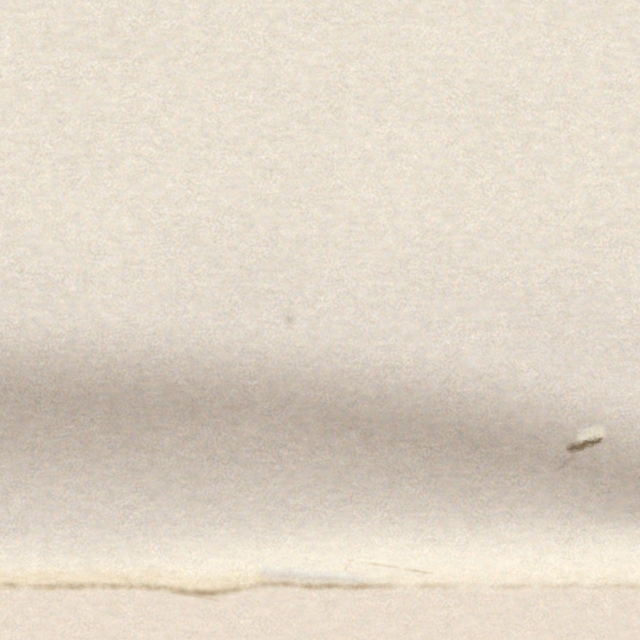
Give the GLSL for this texture, as a WebGL 1 fragment shader.

```glsl
precision highp float;

uniform vec2 u_resolution;

vec2 gradientAt(vec2 cell) {
  vec3 p = fract(vec3(cell.xyx) * vec3(0.1031, 0.1030, 0.0973));
  p += dot(p, p.yzx + 33.33);
  float angle = 6.2832 * fract((p.x + p.y) * p.z);
  return vec2(cos(angle), sin(angle));
}

float gradientNoise(vec2 p) {
  vec2 cell = floor(p);
  vec2 f = fract(p);
  vec2 w = f * f * f * (f * (f * 6.0 - 15.0) + 10.0);
  float a = dot(gradientAt(cell), f);
  float b = dot(gradientAt(cell + vec2(1.0, 0.0)), f - vec2(1.0, 0.0));
  float c = dot(gradientAt(cell + vec2(0.0, 1.0)), f - vec2(0.0, 1.0));
  float d = dot(gradientAt(cell + vec2(1.0, 1.0)), f - vec2(1.0, 1.0));
  return mix(mix(a, b, w.x), mix(c, d, w.x), w.y);
}

// Each octave is turned to hide the lattice
float fractalNoise(vec2 p) {
  float sum = 0.0;
  float gain = 0.5;
  for (int i = 0; i < 4; i++) {
    sum += gain * gradientNoise(p);
    p = mat2(1.6, 1.2, -1.2, 1.6) * p + vec2(17.3, 9.1);
    gain *= 0.65;
  }
  return sum;
}

float segmentDistance(vec2 p, vec2 a, vec2 b) {
  vec2 ab = b - a;
  return length(p - a - ab * clamp(dot(p - a, ab) / dot(ab, ab), 0.0, 1.0));
}

float stroke(vec2 p, vec2 a, vec2 b, float radius, float blur) {
  return 1.0 - smoothstep(radius - blur, radius + blur, segmentDistance(p, a, b));
}

float bump(float x, float center, float width) {
  float d = (x - center) / width;
  return exp(-d * d);
}

// Soft sloping shadow: dark ridge fading evenly below
float foldShadow(vec2 p, float wobble) {
  float ridge = 0.385 - 0.045 * p.x - 0.085 * p.x * p.x * p.x + wobble;
  float above = 1.0 - smoothstep(-0.02, 0.14, p.y - ridge);
  float below = clamp((p.y - 0.14) / (ridge - 0.14), 0.0, 1.0);
  return above * mix(below, smoothstep(0.0, 1.0, below), 0.4);
}

float creaseHeight(float x) {
  return 0.084 - 0.010 * bump(x, 0.32, 0.06) + 0.004 * bump(x, 0.43, 0.05)
       + 0.004 * fractalNoise(vec2(x * 18.0, 3.7));
}

vec3 paperGrain(vec2 p) {
  float fine = gradientNoise(mat2(0.8, 0.6, -0.6, 0.8) * p * 215.0);
  float clumps = fractalNoise(p * vec2(48.0, 62.0) + 31.0);
  float threads = gradientNoise(p * vec2(32.0, 150.0) + 11.0);
  float warmth = gradientNoise(mat2(0.9, -0.4, 0.4, 0.9) * p * 95.0 + 57.0);
  float tint = gradientNoise(p.yx * 85.0 + 83.0);
  float flecks = gradientNoise(mat2(0.5, 0.87, -0.87, 0.5) * p * 130.0 + 19.0);
  float patches = 1.0 + 1.2 * gradientNoise(p * 22.0);
  float specks = smoothstep(0.25, 0.60, flecks) - smoothstep(0.25, 0.60, -flecks);
  return vec3(0.048 * fine * patches + 0.060 * clumps + 0.024 * threads + 0.032 * specks)
       + vec3(0.026, 0.0, -0.036) * warmth + vec3(0.018, -0.014, 0.014) * tint;
}

void main() {
  vec2 p = gl_FragCoord.xy / u_resolution;
  float blur = max(0.0032, 0.8 / u_resolution.y);
  float drift = fractalNoise(p * vec2(4.0, 8.0));
  float fray = fractalNoise(p * vec2(40.0, 60.0));

  // Paper and its shaded fold
  vec3 color = mix(vec3(0.885, 0.845, 0.798), vec3(0.914, 0.877, 0.820),
                   smoothstep(0.42, 0.72, p.y + 0.06 * drift));
  color = mix(color, vec3(0.722, 0.670, 0.620), foldShadow(p, 0.020 * drift));
  color += 0.025 * drift;

  // Lit lip above the crease
  float crease = creaseHeight(p.x);
  float lipTop = 0.130 + 0.026 * smoothstep(0.15, 0.6, p.x) + 0.020 * drift;
  float lip = 1.0 - smoothstep(lipTop - 0.045, lipTop + 0.055, p.y);
  color = mix(color, vec3(0.975, 0.938, 0.868), lip);

  // Lower sheet and the crease, broken along its length
  float offset = p.y - crease;
  float lower = 1.0 - smoothstep(-0.016, 0.008, offset);
  color = mix(color, vec3(0.920, 0.868, 0.805), lower);
  color -= vec3(0.04, 0.065, 0.11) * bump(offset, 0.012, 0.014)
         * (0.8 - 0.5 * smoothstep(0.35, 0.65, p.x)) * (1.0 + 1.2 * fray);
  float wear = 0.75 + 2.0 * fractalNoise(vec2(p.x * 14.0, 8.0)) + 0.9 * fray
             + 0.5 * bump(p.x, 0.31, 0.06) + 0.5 * bump(p.x, 0.53, 0.05);
  float lineStrength = mix(0.52, 0.26, smoothstep(0.57, 0.65, p.x)) * clamp(wear, 0.0, 1.5);
  color = mix(color, vec3(0.66, 0.56, 0.43), lineStrength * bump(offset, 0.0, 0.0056));
  float branch = stroke(p, vec2(0.27, 0.075), vec2(0.34, 0.062), 0.001, blur);
  color = mix(color, vec3(0.76, 0.66, 0.53), 0.45 * branch);

  // Pale torn scrap, tapering right, and the thin fold beside it
  float along = clamp((p.x - 0.41) / 0.19, 0.0, 1.0);
  float scrapMiddle = mix(0.107, 0.093, along) + 0.010 * fray;
  float scrapHeight = mix(0.013, 0.006, along);
  float scrapSpan = smoothstep(0.395, 0.420, p.x) * (1.0 - smoothstep(0.55, 0.61, p.x));
  vec3 scrapColor = mix(vec3(0.83, 0.795, 0.75), vec3(0.925, 0.905, 0.875),
                        smoothstep(-0.009, 0.006, p.y - scrapMiddle + 0.012 * fray));
  color = mix(color, scrapColor, 0.85 * scrapSpan * bump(p.y, scrapMiddle, scrapHeight));
  float foldEdge = stroke(p, vec2(0.545, 0.125), vec2(0.675, 0.104), 0.0012, blur)
                 + stroke(p, vec2(0.54, 0.112), vec2(0.55, 0.125), 0.001, blur);
  float foldStrength = clamp(0.40 + 1.2 * fray, 0.0, 0.8);
  color = mix(color, vec3(0.80, 0.73, 0.62), foldStrength * min(foldEdge, 1.0));

  // Raised fleck with its dark underside and tail
  vec2 rough = p + 0.007 * vec2(fray, -fray);
  float tail = stroke(rough, vec2(0.872, 0.266), vec2(0.896, 0.285), 0.0025, blur * 1.8);
  color = mix(color, vec3(0.58, 0.51, 0.41), 0.45 * tail);
  float underside = stroke(rough, vec2(0.893, 0.298), vec2(0.936, 0.313), 0.0050, blur * 1.5);
  color = mix(color, vec3(0.44, 0.37, 0.26), 0.85 * underside);
  float fleck = stroke(rough, vec2(0.910, 0.319), vec2(0.936, 0.326), 0.0090, blur * 1.5);
  color = mix(color, vec3(0.88, 0.845, 0.77), 0.9 * fleck);

  // Small spot
  float spot = bump(length(p - vec2(0.453, 0.499)), 0.0, 0.007);
  color -= vec3(0.09, 0.10, 0.10) * spot;

  color += paperGrain(p) * mix(1.0, 0.8, lip);
  gl_FragColor = vec4(clamp(color, 0.0, 1.0), 1.0);
}
```
